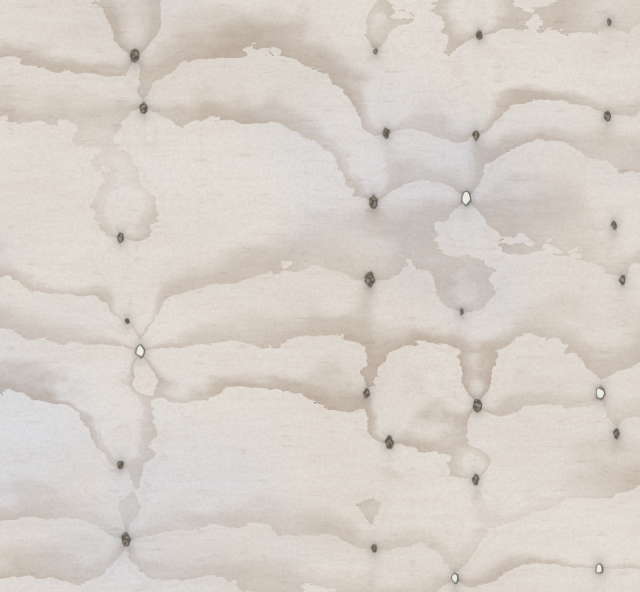
This texture is drawn by a WebGL 2 fragment shader. Its source:

```glsl
#version 300 es
precision highp float;
precision highp int;
// Pale rotary-cut plywood: ragged horizontal grain bands pinched by columns of small knots.

uniform vec2 u_resolution;
out vec4 fragColor;

const vec3 PALE_WOOD = vec3(0.893, 0.868, 0.838);
const vec3 BROWN_WOOD = vec3(0.735, 0.675, 0.620);
const vec3 COOL_TINT = vec3(0.965, 0.990, 1.035);
const vec3 KNOT_DARK = vec3(0.36, 0.33, 0.29);
const vec3 KNOT_GREY = vec3(0.56, 0.54, 0.48);
const vec3 KNOT_FILLER = vec3(0.93, 0.94, 0.91);
const vec4 COLUMN_X = vec4(0.22, 0.64, 0.79, 1.03);
const vec4 COLUMN_PULL = vec4(1.0, 0.75, 0.95, 0.45);
const int KNOT_ROWS = 7;
const float BAND_COUNT = 6.5;      // grain bands over the canvas height
const float COLUMN_DIP = 0.75;     // how far bands sag at a column
const float KNOT_PINCH = 1.0;      // how strongly bands converge on a knot
const float KNOT_REACH = 0.095;
const float GRAIN_CONTRAST = 0.035;

vec2 hash2(vec2 cell) {
    uvec2 q = uvec2(ivec2(cell)) * uvec2(1597334677U, 3812015801U);
    uint n = (q.x ^ q.y) * 1597334677U;
    n ^= n >> 15;
    n *= 2246822519U;
    n ^= n >> 13;
    return vec2(n & 65535U, n >> 16) / 65535.0;
}

float cornerSlope(vec2 cell, vec2 offset) {
    float angle = 6.28319 * hash2(cell).x;
    return dot(vec2(cos(angle), sin(angle)), offset);
}

float gradientNoise(vec2 p) {
    vec2 i = floor(p), f = fract(p);
    vec2 u = f * f * f * (f * (f * 6.0 - 15.0) + 10.0);
    vec2 e = vec2(1.0, 0.0);
    return 1.4 * mix(
        mix(cornerSlope(i, f), cornerSlope(i + e, f - e), u.x),
        mix(cornerSlope(i + e.yx, f - e.yx), cornerSlope(i + 1.0, f - 1.0), u.x), u.y);
}

float fbm(vec2 p) {
    float sum = 0.0, amplitude = 0.6;
    for (int i = 0; i < 4; i++) {
        sum += amplitude * gradientNoise(p);
        p = p * 2.03 + 17.3;
        amplitude *= 0.5;
    }
    return sum;
}

void main() {
    vec2 p = gl_FragCoord.xy / u_resolution.y;
    float pixel = 1.0 / u_resolution.y;

    // Depth of the cut through the growth layers
    float depth = BAND_COUNT * p.y
        + 1.1 * gradientNoise(p * vec2(1.6, 3.2) + 4.7)
        + 0.42 * fbm(p * vec2(5.0, 11.0) + 31.0)
        + 0.13 * fbm(p * vec2(24.0, 38.0) + 9.0);

    // Knots bend the layers; the closest one is kept for drawing
    float nearest = 1e3, columnNear = 0.0;
    vec2 knotOffset = vec2(1.0), knotRadius = vec2(0.01), knotSeed = vec2(0.0);
    for (int c = 0; c < 4; c++) {
        float side = p.x - COLUMN_X[c];
        float sag = exp(-sqrt(side * side + 0.0002) / 0.06);
        depth += COLUMN_DIP * COLUMN_PULL[c] * sag;
        columnNear = max(columnNear, COLUMN_PULL[c] * exp(-side * side / 0.012));
        for (int r = 0; r < KNOT_ROWS; r++) {
            vec2 id = vec2(c, r);
            vec2 jitter = hash2(id + 71.0) - 0.5;
            vec2 seed = hash2(id + 143.0);
            vec2 center = vec2(COLUMN_X[c] + 0.045 * jitter.x,
                (float(r) + 0.5 + 0.75 * jitter.y) / float(KNOT_ROWS));
            vec2 offset = p - center;
            vec2 stretched = offset * vec2(1.7, 1.0);
            float dist2 = dot(stretched, stretched);
            float pull = KNOT_PINCH * COLUMN_PULL[c] * mix(0.45, 1.15, seed.x);
            depth += pull * stretched.y * inversesqrt(dist2 + 0.00006)
                * exp(-dist2 / (KNOT_REACH * KNOT_REACH));
            vec2 radius = mix(0.0032, 0.0088, seed.x) * vec2(1.0, 1.45);
            float dist = (length(offset / radius) - 1.0) * radius.x;
            if (dist < nearest) {
                nearest = dist;
                knotOffset = offset;
                knotRadius = radius;
                knotSeed = seed;
            }
        }
    }

    // Bands: crisp lower edge, brown fading upward
    float width = max(fwidth(depth), 0.001);
    float phase = fract(depth);
    float patches = fbm(p * vec2(2.2, 5.0) + 53.0);
    float extent = clamp(0.55 + 0.8 * patches, 0.22, 0.95);
    float strength = clamp(0.62 + 0.9 * fbm(p * vec2(2.6, 4.0) + 80.0), 0.25, 1.0);
    float band = (1.0 - smoothstep(0.05, extent, phase)) + 0.25 * exp(-phase * 22.0);
    band *= smoothstep(0.0, min(1.5 * width, 0.5), phase);
    band = mix(band, 0.4, smoothstep(0.25, 0.8, width));
    float finePhase = fract(depth * 3.0 + 0.4);
    float rings = exp(-finePhase * 7.0) * smoothstep(0.0, min(4.0 * width, 0.6), finePhase);
    rings *= columnNear * (1.0 - smoothstep(0.08, 0.25, width));

    // Streaks, pores and speckle
    float streaks = fbm(p * vec2(9.0, 75.0));
    float speckle = gradientNoise(p * 210.0) + 0.6 * gradientNoise(p * vec2(90.0, 170.0) + 6.0);
    float flecks = smoothstep(0.48, 0.75, gradientNoise(p * vec2(28.0, 120.0) + 12.0));
    float brown = 0.10 + 0.78 * band * strength + 0.20 * rings
        + 0.18 * patches + 0.16 * streaks + 0.16 * flecks;
    vec3 color = mix(PALE_WOOD, BROWN_WOOD, clamp(brown, 0.0, 1.1));
    float cool = smoothstep(-0.1, 0.55, fbm(p * 1.8 + 22.0) + 0.25 * (0.5 - p.x));
    color *= mix(vec3(1.0), COOL_TINT, cool);
    color *= 1.0 + GRAIN_CONTRAST * (0.6 * speckle + 0.5 * streaks);

    // Knot: soft stain, dark rim, then filler or bark
    float edge = nearest + 0.0016 * gradientNoise(p * 130.0 + 3.0);
    color *= 1.0 - 0.16 * exp(-max(edge, 0.0) / 0.006);
    float body = 1.0 - smoothstep(-pixel, pixel, edge);
    float rimWidth = 0.0011 + 0.0012 * smoothstep(-0.5, 1.0, knotOffset.x / knotRadius.x);
    float inside = 1.0 - smoothstep(-pixel, pixel, edge + rimWidth);
    vec3 bark = mix(KNOT_DARK, KNOT_GREY, smoothstep(-0.4, 0.5, gradientNoise(p * 160.0)));
    vec3 core = knotSeed.x > 0.5 && knotSeed.y > 0.3 ? KNOT_FILLER : bark;
    color = mix(color, mix(KNOT_DARK, core, inside), body * 0.92);

    fragColor = vec4(color, 1.0);
}
```
